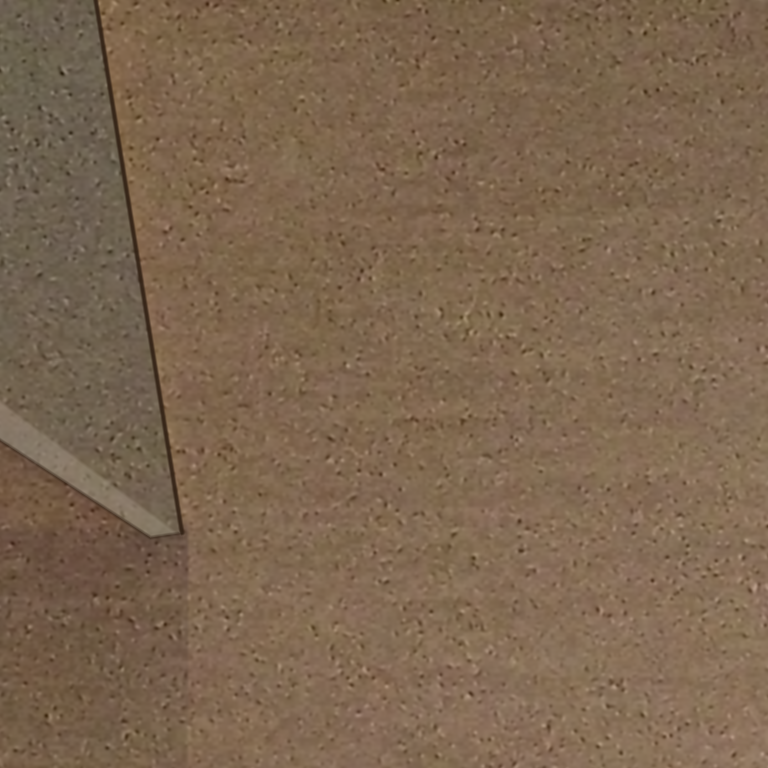
A WebGL 2 fragment shader for this texture:

```glsl
#version 300 es
precision highp float;
// Grainy brown board with a grey bevelled panel and its shadow at the left.
uniform vec2 u_resolution;
out vec4 fragColor;

// Panel corners, counterclockwise, and the upper rim of its bevel
const vec2 LOWER_LEFT = vec2(-0.002, 0.428);
const vec2 FOOT = vec2(0.196, 0.300);
const vec2 TIP = vec2(0.237, 0.306);
const vec2 TOP = vec2(0.125, 1.0);
const vec2 RIM_A = vec2(0.0, 0.477);
const vec2 RIM_B = vec2(0.208, 0.322);
const float SEAM_X = 0.245;

const vec3 BOARD_TOP_LEFT = vec3(0.485, 0.386, 0.280);
const vec3 BOARD_TOP_RIGHT = vec3(0.452, 0.365, 0.278);
const vec3 BOARD_LOW_LEFT = vec3(0.500, 0.402, 0.314);
const vec3 BOARD_LOW_RIGHT = vec3(0.545, 0.446, 0.355);
const vec3 PANEL_TOP = vec3(0.415, 0.372, 0.305);
const vec3 PANEL_LOW = vec3(0.438, 0.376, 0.302);
const vec3 BEVEL = vec3(0.530, 0.472, 0.400);
const vec3 SHADE_TOP = vec3(0.408, 0.314, 0.250);
const vec3 SHADE_LOW = vec3(0.447, 0.360, 0.272);
const vec3 EDGE_DARK = vec3(0.190, 0.125, 0.075);

const float SPECK_CELLS = 115.0;
const float SPECK_GAIN = 0.17;
const float GRAIN_GAIN = 0.060;
const float STREAK_GAIN = 0.030;
const float TINT_GAIN = 0.024;

float hash(vec2 p) {
    vec3 q = fract(p.xyx * vec3(0.1031, 0.1030, 0.0973));
    q += dot(q, q.yzx + 33.33);
    return fract((q.x + q.y) * q.z);
}

float noise(vec2 p) {
    vec2 i = floor(p), f = fract(p);
    f = f * f * (3.0 - 2.0 * f);
    return mix(mix(hash(i), hash(i + vec2(1, 0)), f.x),
               mix(hash(i + vec2(0, 1)), hash(i + vec2(1, 1)), f.x), f.y) - 0.5;
}

// Signed distance to the line a-b, positive on its left
float leftOf(vec2 p, vec2 a, vec2 b) {
    vec2 d = normalize(b - a);
    return d.x * (p.y - a.y) - d.y * (p.x - a.x);
}

float segmentDistance(vec2 p, vec2 a, vec2 b) {
    vec2 d = b - a;
    return length(p - a - d * clamp(dot(p - a, d) / dot(d, d), 0.0, 1.0));
}

// Scattered slanted flecks, some dark and some light, of varied length
float specks(vec2 p) {
    vec2 cell = floor(p);
    float sum = 0.0;
    for (int y = -1; y <= 1; y++) {
        for (int x = -1; x <= 1; x++) {
            vec2 id = cell + vec2(x, y);
            vec2 d = p - id - vec2(hash(id + 17.0), hash(id + 53.0));
            float turn = 6.2832 * hash(id + 131.0);
            d = mat2(cos(turn), sin(turn), -sin(turn), cos(turn)) * d;
            d.x *= mix(0.6, 1.1, hash(id + 173.0));
            float strength = pow(hash(id + 91.0), 4.0);
            vec2 flank = d + vec2(0.1, 0.45);
            float tone = mix(-1.0, 0.7, step(0.62, hash(id + 211.0)));
            sum += strength * tone * (exp(-9.0 * dot(d, d)) - 0.6 * exp(-8.0 * dot(flank, flank)));
        }
    }
    return sum;
}

void main() {
    vec2 p = gl_FragCoord.xy / u_resolution;
    float aa = 0.7 / min(u_resolution.x, u_resolution.y);

    // Board, lighter to the right and below
    vec3 color = mix(mix(BOARD_LOW_LEFT, BOARD_LOW_RIGHT, p.x),
                     mix(BOARD_TOP_LEFT, BOARD_TOP_RIGHT, p.x), p.y);
    color += 0.020 * smoothstep(0.5, 1.0, p.x) * exp(-12.0 * pow(p.y - 0.54, 2.0));

    // Shaded board under the panel, ending at the seam
    float edge = leftOf(p, TIP, TOP);
    float bottom = min(leftOf(p, LOWER_LEFT, FOOT), leftOf(p, FOOT, TIP));
    float shade = (1.0 - smoothstep(-0.003, 0.003, p.x - SEAM_X))
                * (1.0 - smoothstep(0.29, 0.33, p.y) * step(0.0, -edge));
    vec3 shadeColor = mix(SHADE_LOW, SHADE_TOP, smoothstep(0.0, 0.38, p.y));
    shadeColor += 0.022 * smoothstep(0.10, SEAM_X, p.x);
    color = mix(color, shadeColor, shade);
    color *= 1.0 - 0.16 * shade * exp(-max(-bottom, 0.0) / 0.010);

    // Light lip just outside the long edge
    float aboveTip = smoothstep(0.30, 0.33, p.y);
    color += vec3(0.045, 0.030, 0.015) * aboveTip * exp(-max(-edge, 0.0) / 0.018);

    // Panel and bevel
    float panel = smoothstep(-aa, aa, min(edge, bottom));
    float bevel = 1.0 - smoothstep(-0.003, 0.003, leftOf(p, RIM_A, RIM_B));
    vec3 panelColor = mix(PANEL_LOW, PANEL_TOP, smoothstep(0.35, 0.8, p.y));
    panelColor = mix(panelColor, BEVEL, bevel);
    color = mix(color, panelColor, panel);

    // Horizontal streaks, fine grain, specks and soft colour blotches
    float streak = noise(p * vec2(7.0, 80.0)) + 0.6 * noise(p * vec2(3.0, 28.0) + 40.0);
    float grain = noise(p * vec2(150.0, 190.0)) + 0.5 * noise(p * vec2(65.0, 110.0) + 9.0);
    float calm = 1.0 - 0.5 * panel * bevel;
    float density = 1.0 + 0.9 * noise(p * vec2(14.0, 26.0) + 400.0);
    color += STREAK_GAIN * streak * (1.0 - 0.7 * panel) + GRAIN_GAIN * grain * calm;
    color += SPECK_GAIN * density * calm * specks(p * SPECK_CELLS) + 0.006;
    float warm = noise(p * 24.0 + 70.0) + 0.7 * noise(p * 55.0 + 130.0);
    float yellow = noise(p * 28.0 + 210.0) + 0.5 * noise(p * 70.0 + 310.0);
    color += TINT_GAIN * (warm * vec3(0.5, -0.4, 0.4) + yellow * vec3(0.2, 0.2, -0.9));

    // Dark gap along the long edge, thin contact line below
    float gap = segmentDistance(p, TIP, TOP + vec2(-0.002, 0.01));
    float gapMask = 1.0 - smoothstep(0.0008, 0.0038 + aa, gap);
    float contact = min(segmentDistance(p, LOWER_LEFT, FOOT), segmentDistance(p, FOOT, TIP));
    float contactMask = 0.48 * (1.0 - smoothstep(0.0003, 0.0030 + aa, contact));
    color = mix(color, EDGE_DARK, max(0.9 * gapMask, contactMask));
    fragColor = vec4(color, 1.0);
}
```
